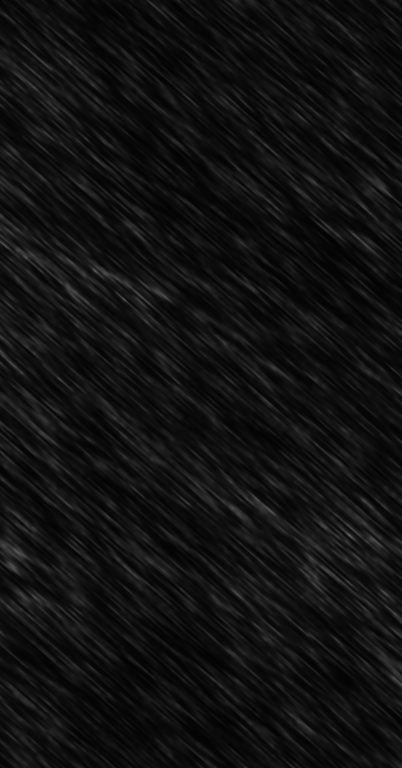
Give the GLSL for this texture, as a Shadertoy shader.

```glsl
// Dark brushed surface: fine slanted streaks over soft, cloudy light and shade.

const vec3  BASE_COLOR    = vec3(0.061);      // median tone
const float CONTRAST      = 0.50;             // spread of the tone, in log units
const float STREAK_ANGLE  = -0.72;            // radians, falling to the right
const float ANGLE_JITTER  = 0.035;            // tilt between the streak layers
const vec2  FINE_FREQ     = vec2(33.0, 345.0); // streaks along / across, per canvas height
const vec2  BROAD_FREQ    = vec2(22.0, 170.0);
const vec2  CLOUD_FREQ    = vec2(5.0, 8.5);
const vec2  GRAIN_FREQ    = vec2(150.0, 190.0);
const float FINE_AMOUNT   = 0.92;
const float BROAD_AMOUNT  = 0.42;
const float CLOUD_AMOUNT  = 0.40;
const float GRAIN_AMOUNT  = 0.20;
const float NOISE_GAIN    = 4.67;             // brings value noise to unit deviation
const int   SAMPLES       = 2;                // antialiasing samples per axis

// Integer hash of a lattice cell, 0 to 1
float hash(ivec2 cell, int seed) {
    uint h = uint(cell.x) * 1597334677u ^ uint(cell.y) * 3812015801u ^ uint(seed) * 2654435769u;
    h = (h ^ (h >> 16)) * 2146121005u;
    h = (h ^ (h >> 15)) * 2221713035u;
    h ^= h >> 16;
    return float(h >> 8) / 16777216.0;
}

// One row of 1D noise, shifted at random so that streak ends do not line up
float rowNoise(float x, int row, int seed) {
    x += hash(ivec2(row, 7), seed + 50);
    int cell = int(floor(x));
    float t = smoothstep(0.0, 1.0, fract(x));
    return mix(hash(ivec2(cell, row), seed), hash(ivec2(cell + 1, row), seed), t);
}

// Blend of neighbouring rows, centred on zero with unit deviation
float noise(vec2 p, int seed) {
    int row = int(floor(p.y));
    float t = smoothstep(0.0, 1.0, fract(p.y));
    float value = mix(rowNoise(p.x, row, seed), rowNoise(p.x, row + 1, seed), t);
    return (value - 0.5) * NOISE_GAIN;
}

vec2 rotate(vec2 p, float angle) {
    float c = cos(angle), s = sin(angle);
    return vec2(c * p.x + s * p.y, c * p.y - s * p.x);
}

// Large patches with finer mottling
float clouds(vec2 p) {
    return 0.8 * noise(p * CLOUD_FREQ, 11) + 0.6 * noise(p * CLOUD_FREQ * 2.3 + 4.7, 12);
}

vec3 surface(vec2 p) {
    vec2 q = rotate(p, STREAK_ANGLE);
    float tone = FINE_AMOUNT * noise(q * FINE_FREQ, 1);
    tone += BROAD_AMOUNT * noise(rotate(p, STREAK_ANGLE + ANGLE_JITTER) * BROAD_FREQ, 2);
    tone += CLOUD_AMOUNT * clouds(q);
    tone += GRAIN_AMOUNT * noise(q * GRAIN_FREQ, 3);
    return BASE_COLOR * exp(CONTRAST * tone);
}

void mainImage(out vec4 fragColor, in vec2 fragCoord) {
    vec3 color = vec3(0.0);
    for (int j = 0; j < SAMPLES; j++) {
        for (int i = 0; i < SAMPLES; i++) {
            vec2 offset = (vec2(i, j) + 0.5) / float(SAMPLES) - 0.5;
            color += surface((fragCoord + offset) / iResolution.y);
        }
    }
    fragColor = vec4(color / float(SAMPLES * SAMPLES), 1.0);
}
```
